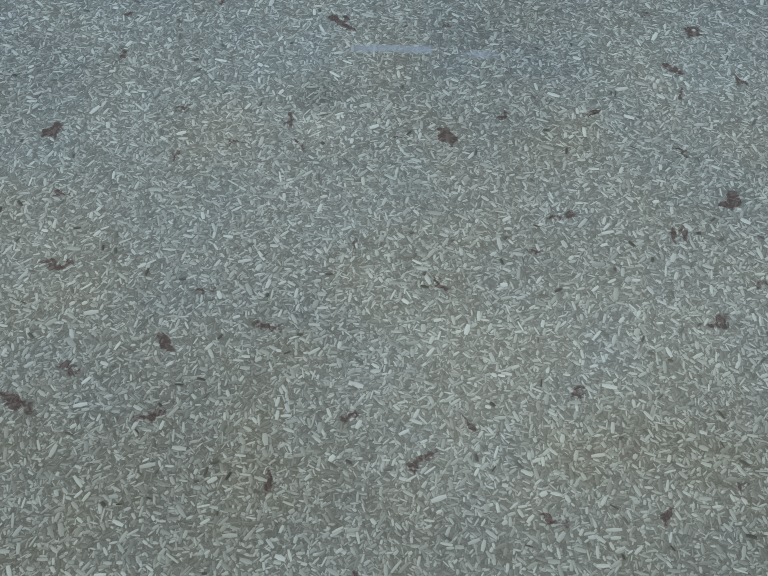
Reproduce this texture procedurally as a Shadertoy shader.

```glsl
// Damp ground strewn with pale wood chips and sawdust, seen at a slant.

const vec3 DARK_CHIP  = vec3(0.305, 0.325, 0.315);
const vec3 LIGHT_CHIP = vec3(0.620, 0.672, 0.670);
const vec3 BARK       = vec3(0.275, 0.245, 0.245);
const vec3 PUDDLE     = vec3(0.530, 0.600, 0.680);
const vec3 WARM_TINT  = vec3(0.022, 0.004, -0.022);

// Three random values per cell, without sine.
vec3 hash3(vec2 cell, float seed) {
    vec3 q = fract(vec3(cell.xyx + seed * 17.3) * vec3(0.1031, 0.1030, 0.0973));
    q += dot(q, q.yxz + 33.33);
    return fract((q.xxy + q.yzz) * q.zyx);
}

float noise(vec2 p, float seed) {
    vec2 i = floor(p), f = fract(p);
    f = f * f * (3.0 - 2.0 * f);
    float low  = mix(hash3(i, seed).x, hash3(i + vec2(1, 0), seed).x, f.x);
    float high = mix(hash3(i + vec2(0, 1), seed).x, hash3(i + vec2(1, 1), seed).x, f.x);
    return mix(low, high, f.y);
}

float fbm(vec2 p, float seed) {
    float sum = 0.0, weight = 0.5;
    for (int k = 0; k < 4; k++) {
        sum += weight * noise(p, seed + float(k));
        p = p * 2.03 + 7.1;
        weight *= 0.5;
    }
    return sum / 0.9375;
}

vec2 rotate(vec2 p, float angle) {
    float c = cos(angle), s = sin(angle);
    return vec2(c * p.x + s * p.y, c * p.y - s * p.x);
}

// Signed distance to a splinter with tapered ends.
float splinter(vec2 p, vec2 halfSize) {
    p = abs(p);
    vec2 d = p - halfSize;
    d.y += 0.35 * halfSize.y * p.x / halfSize.x;
    return length(max(d, 0.0)) + min(max(d.x, d.y), 0.0);
}

// Lays one layer of randomly turned chips over an existing tone.
float addChips(float tone, vec2 p, float density, vec2 chipSize, float presence,
               vec2 toneRange, float blur, float seed) {
    p *= density;
    blur *= density;
    vec2 home = floor(p);
    for (int y = -1; y <= 1; y++)
    for (int x = -1; x <= 1; x++) {
        vec2 cell = home + vec2(x, y);
        vec3 place = hash3(cell, seed);
        vec3 look = hash3(cell, seed + 5.0);
        if (look.z > presence) continue;
        vec2 halfSize = chipSize * vec2(0.6 + 0.8 * look.x, 0.5 + fract(look.x * 7.0));
        vec2 q = rotate(p - cell - place.xy, place.z * 3.1416);
        float d = splinter(q, halfSize);
        float shadow = 1.0 - smoothstep(-blur, blur + 0.12, d);
        float cover = 1.0 - smoothstep(-blur, blur, d);
        float chipTone = mix(toneRange.x, toneRange.y, look.y) + 0.12 * q.y / halfSize.y;
        tone = mix(tone * (1.0 - 0.28 * shadow), chipTone, cover);
    }
    return tone;
}

// Ragged clumps of bark, as a mask.
float barkClumps(vec2 p, float density, float presence, float seed) {
    vec2 ragged = vec2(fbm(p * 55.0, 31.0), fbm(p * 55.0, 37.0)) - 0.5;
    p = p * density + 0.32 * ragged;
    vec2 home = floor(p);
    float mask = 0.0;
    for (int y = -1; y <= 1; y++)
    for (int x = -1; x <= 1; x++) {
        vec2 cell = home + vec2(x, y);
        vec3 place = hash3(cell, seed);
        vec3 look = hash3(cell, seed + 3.0);
        vec2 q = rotate(p - cell - place.xy, place.z * 3.1416);
        float radius = mix(0.05, 0.14, look.x * look.x);
        float d = length(q * vec2(0.6, 1.5)) - radius;
        mask = max(mask, step(look.z, presence) * (1.0 - smoothstep(-0.04, 0.03, d)));
    }
    return mask;
}

// Broad light: mounds, dim corners and a hollow with a bright near rim.
float groundLight(vec2 uv, vec2 centre, vec2 hollow) {
    float mounds = 0.30 * (fbm(uv * vec2(2.5, 4.5), 41.0) - 0.5);
    vec2 fromCentre = uv - centre;
    float corners = -0.18 * dot(fromCentre, fromCentre);
    vec2 h = (uv - hollow) * vec2(1.0, 1.7);
    float pit = -0.20 * exp(-dot(h, h) * 600.0);
    h.y += 0.08;
    float rim = 0.13 * exp(-dot(h, h) * 300.0);
    return mounds + corners + pit + rim;
}

void mainImage(out vec4 fragColor, in vec2 fragCoord) {
    vec2 uv = fragCoord / iResolution.y;
    float middle = 0.5 * iResolution.x / iResolution.y;

    // Slanted ground plane: chips shrink and flatten towards the top.
    float depth = 1.0 / (1.0 - 0.3 * uv.y);
    vec2 ground = vec2(uv.x - middle, uv.y) * depth + 3.0;
    float blur = 0.75 * depth / iResolution.y;

    // Sawdust first, then chips of growing size, then dark scraps.
    float tone = 0.28 + 0.2 * noise(ground * 160.0, 2.0);
    tone = addChips(tone, ground, 112.0, vec2(0.62, 0.25), 1.0, vec2(0.24, 1.02), blur, 1.0);
    tone = addChips(tone, ground, 100.0, vec2(0.62, 0.24), 1.0, vec2(0.26, 1.04), blur, 2.0);
    tone = addChips(tone, ground, 62.0, vec2(0.52, 0.19), 0.50, vec2(0.38, 1.10), blur, 3.0);
    tone = addChips(tone, ground, 25.0, vec2(0.27, 0.10), 0.22, vec2(0.65, 1.20), blur, 4.0);
    tone = addChips(tone, ground, 30.0, vec2(0.20, 0.08), 0.09, vec2(-0.10, 0.25), blur, 6.0);
    tone += 0.07 + groundLight(uv, vec2(middle, 0.58), vec2(middle - 0.11, 0.83));

    // Colour: warm patches below, cooler light far away.
    vec3 colour = mix(DARK_CHIP, LIGHT_CHIP, clamp(tone, -0.25, 1.35));
    float warmth = 1.6 * (fbm(ground * 5.0, 51.0) - 0.5) + 0.45 - 1.1 * uv.y * uv.y;
    colour += WARM_TINT * warmth;

    float bark = barkClumps(ground, 6.5, 0.42, 61.0);
    colour = mix(colour, BARK + 0.10 * (tone - 0.5), 0.72 * bark);

    // Thin broken strip of water near the top.
    float strip = 1.0 - smoothstep(0.003, 0.010, abs(uv.y - 0.91 + 0.02 * (noise(uv * 9.0, 71.0) - 0.5)));
    float reach = 1.0 - smoothstep(0.10, 0.16, abs(uv.x - middle - 0.06));
    float water = strip * reach * smoothstep(0.40, 0.60, noise(uv * vec2(22.0, 60.0), 73.0));
    colour = mix(colour, PUDDLE, 0.65 * water);

    fragColor = vec4(colour, 1.0);
}
```
